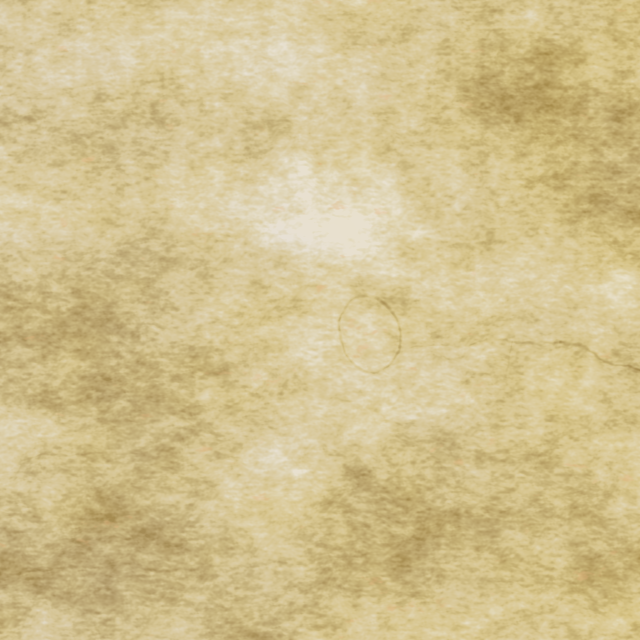
Write a WebGL 1 fragment shader that draws this texture.

```glsl
precision highp float;
// Aged parchment: layered value noise, stretched sideways, sets a tone that
// is coloured by a straw ramp. Broad stains and a pale bloom shift the tone;
// wavering creases and one faint ring are drawn from distance functions.

uniform vec2 u_resolution;

const vec3 UMBER = vec3(0.65, 0.55, 0.32);
const vec3 OCHRE = vec3(0.73, 0.64, 0.42);
const vec3 STRAW = vec3(0.79, 0.715, 0.49);
const vec3 SAND = vec3(0.84, 0.77, 0.56);
const vec3 CREAM = vec3(0.86, 0.80, 0.63);
const vec3 IVORY = vec3(0.88, 0.84, 0.72);
const vec3 CHALK = vec3(0.91, 0.88, 0.81);
const vec3 RUST = vec3(0.89, 0.70, 0.49);

float hash(vec2 p) {
  return fract(sin(dot(p, vec2(127.1, 311.7))) * 43758.5453);
}

float noise(vec2 p) {
  vec2 cell = floor(p);
  vec2 f = fract(p);
  f = f * f * (3.0 - 2.0 * f);
  float low = mix(hash(cell), hash(cell + vec2(1.0, 0.0)), f.x);
  float high = mix(hash(cell + vec2(0.0, 1.0)), hash(cell + 1.0), f.x);
  return mix(low, high, f.y);
}

// Four octaves, turned a little each time and centred on zero.
float fbm(vec2 p, float gain) {
  float sum = 0.0;
  float total = 0.0;
  float weight = 1.0;
  for (int i = 0; i < 4; i++) {
    sum += weight * (noise(p) - 0.5);
    total += weight;
    weight *= gain;
    p = mat2(1.98, 0.36, -0.36, 1.98) * p + vec2(17.3, 9.1);
  }
  return sum / total;
}

// Soft elliptical patch, 1 at its centre.
float stain(vec2 p, vec2 centre, vec2 radius) {
  vec2 q = (p - centre) / radius;
  return exp(-dot(q, q));
}

// Thin line with a blurred shadow, fading in and out along its length.
float crease(vec2 p, vec2 a, vec2 b, float width) {
  vec2 along = b - a;
  float t = clamp(dot(p - a, along) / dot(along, along), 0.0, 1.0);
  float d = length(p - a - along * t);
  float line = 1.0 - smoothstep(0.0, width, d);
  float shadow = exp(-d / (width * 3.0));
  float strength = mix(0.35, 1.0, noise(p * 24.0 + a * 50.0));
  return (0.7 * line + 0.3 * shadow) * strength;
}

float ring(vec2 p, vec2 centre, vec2 radius, float width) {
  vec2 q = (p - centre) / radius;
  float d = abs(length(q) - 1.0) * min(radius.x, radius.y);
  return 1.0 - smoothstep(0.0, width, d);
}

float stains(vec2 p) {
  float tone = 0.34 * stain(p, vec2(0.49, 0.64), vec2(0.13, 0.055));
  tone += 0.18 * stain(p, vec2(0.38, 0.69), vec2(0.25, 0.08));
  tone += 0.12 * stain(p, vec2(0.48, 0.86), vec2(0.28, 0.14));
  tone -= 0.25 * stain(p, vec2(0.87, 0.85), vec2(0.17, 0.13));
  tone -= 0.15 * stain(p, vec2(0.07, 0.48), vec2(0.15, 0.08));
  tone -= 0.15 * stain(p, vec2(0.13, 0.11), vec2(0.24, 0.06));
  tone -= 0.12 * stain(p, vec2(0.68, 0.16), vec2(0.18, 0.09));
  tone -= 0.10 * stain(p, vec2(0.98, 0.10), vec2(0.16, 0.25));
  return tone;
}

float creases(vec2 p) {
  float ink = 0.26 * crease(p, vec2(0.80, 0.468), vec2(0.88, 0.46), 0.004);
  ink += 0.30 * crease(p, vec2(0.88, 0.46), vec2(1.02, 0.42), 0.004);
  ink += 0.16 * crease(p, vec2(0.64, 0.462), vec2(0.80, 0.468), 0.003);
  ink += 0.14 * crease(p, vec2(0.81, 0.467), vec2(0.80, 0.41), 0.003);
  ink += 0.18 * crease(p, vec2(-0.02, 0.105), vec2(0.58, 0.125), 0.004);
  ink += 0.15 * crease(p, vec2(0.03, 0.285), vec2(0.23, 0.29), 0.003);
  ink += 0.15 * crease(p, vec2(0.0, 0.85), vec2(0.27, 0.875), 0.003);
  return ink + 0.25 * crease(p, vec2(0.71, 0.995), vec2(0.81, 0.98), 0.004);
}

float ramp(float low, float high, float x) {
  return clamp((x - low) / (high - low), 0.0, 1.0);
}

vec3 paperColour(float tone) {
  vec3 colour = mix(UMBER, OCHRE, ramp(0.0, 0.2, tone));
  colour = mix(colour, STRAW, ramp(0.2, 0.37, tone));
  colour = mix(colour, SAND, ramp(0.37, 0.5, tone));
  colour = mix(colour, CREAM, ramp(0.5, 0.65, tone));
  colour = mix(colour, IVORY, ramp(0.65, 0.82, tone));
  return mix(colour, CHALK, ramp(0.82, 1.0, tone));
}

void main() {
  vec2 p = gl_FragCoord.xy / u_resolution;
  vec2 warp = vec2(fbm(p * 11.0, 0.6), fbm(p * 11.0 + 40.0, 0.6));

  // Cloudy mottling, paper grain, fine speckle and sideways fibres.
  float tone = 0.54 + stains(p + warp * 0.12);
  tone += 0.80 * fbm((p + warp * 0.06) * vec2(5.0, 7.5) + 3.0, 0.66);
  tone += 0.62 * fbm((p + warp * 0.015) * vec2(30.0, 42.0) + 70.0, 0.9);
  tone += 0.20 * (noise(p * vec2(130.0, 190.0) + 31.0) - 0.5);
  tone += 0.16 * (noise(p * vec2(70.0, 260.0) + 11.0) - 0.5);

  tone -= creases(p + warp * 0.035);
  tone -= 0.22 * ring(p + warp * 0.02, vec2(0.578, 0.478), vec2(0.047, 0.059), 0.004);

  // Greyer towards the left, yellower towards the right, with rare rusty flecks.
  vec3 colour = paperColour(clamp(tone, 0.0, 1.0));
  float warmth = 0.7 * (p.x - 0.5) + 1.2 * fbm(p * vec2(7.0, 10.0) + 90.0, 0.7);
  colour += warmth * vec3(0.008, 0.0, -0.05);
  float fleck = smoothstep(0.22, 0.36, fbm(p * vec2(22.0, 40.0) + 130.0, 0.6));
  gl_FragColor = vec4(mix(colour, RUST, 0.4 * fleck), 1.0);
}
```
